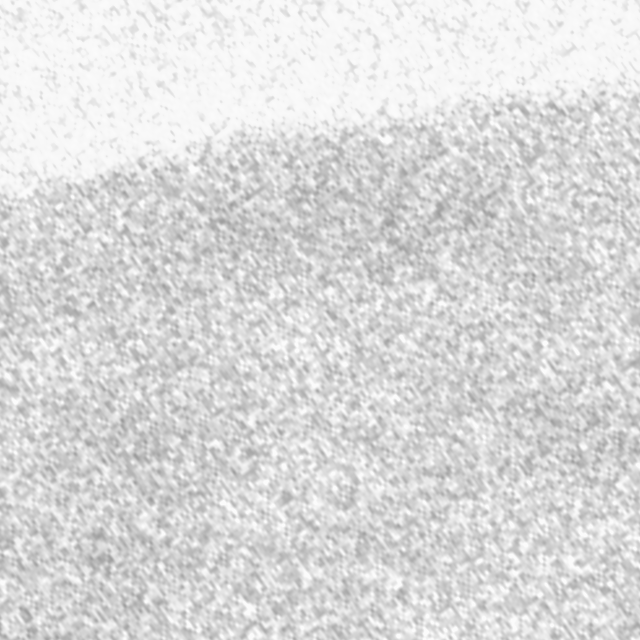
A Shadertoy shader for this texture:

```glsl
const float GRAIN_FINE = 200.0;        // grain cells per canvas height
const float GRAIN_COARSE = 118.0;
const float GRAIN_STRETCH = 1.4;       // length of a grain over its width
const float GRAIN_ANGLE = -0.95;       // long axis of the grains, radians
const float GRAIN_CONTRAST = 0.35;
const float CLOUD_SCALE = 7.0;
const float CLOUD_STRETCH = 1.8;
const float CLOUD_ANGLE = 0.18;
const float CLOUD_CONTRAST = 0.15;
const float SAND_TONE = 0.827;
const float SKY_TONE = 0.968;
const float SPECK_CONTRAST = 0.25;
const float EDGE_SOFTNESS = 0.03;
const float EDGE_WOBBLE = 0.05;

float hash(vec2 cell) {
    vec3 p = fract(cell.xyx * vec3(0.1031, 0.1030, 0.0973));
    p += dot(p, p.yzx + 33.33);
    return fract((p.x + p.y) * p.z);
}

// Smooth value noise, centred on zero
float noise(vec2 p) {
    vec2 cell = floor(p);
    vec2 f = fract(p);
    f = f * f * (3.0 - 2.0 * f);
    float low = mix(hash(cell), hash(cell + vec2(1.0, 0.0)), f.x);
    float high = mix(hash(cell + vec2(0.0, 1.0)), hash(cell + 1.0), f.x);
    return mix(low, high, f.y) - 0.5;
}

// Turns the long axis onto x, then compresses it
vec2 stretchAlong(vec2 p, float angle, float amount) {
    float c = cos(angle), s = sin(angle);
    return vec2(c * p.x + s * p.y, c * p.y - s * p.x) * vec2(1.0 / amount, 1.0);
}

float grain(vec2 uv) {
    vec2 p = stretchAlong(uv, GRAIN_ANGLE, GRAIN_STRETCH);
    vec2 q = stretchAlong(uv, GRAIN_ANGLE + 0.35, GRAIN_STRETCH);
    return 0.68 * noise(p * GRAIN_FINE + 411.0)
         + 0.5 * noise(q * GRAIN_COARSE + 733.0);
}

float clouds(vec2 uv) {
    vec2 p = stretchAlong(uv, CLOUD_ANGLE, CLOUD_STRETCH) * CLOUD_SCALE + 57.0;
    float sum = 0.0;
    float weight = 0.5;
    for (int i = 0; i < 4; i++) {
        sum += weight * noise(p);
        p = p * 2.1 + 19.7;
        weight *= 0.62;
    }
    return sum;
}

// Height of the rising border between the dark and the light part
float borderHeight(float x) {
    return 0.705 + 0.225 * x - 0.065 * x * x;
}

void mainImage(out vec4 fragColor, in vec2 fragCoord) {
    vec2 uv = fragCoord / iResolution.xy;
    float g = grain(uv);
    float c = clouds(uv);
    float height = uv.y - borderHeight(uv.x);

    // Dark part: mottled, with a faint band below the border
    float band = exp(-pow((height + 0.16) / 0.11, 2.0)) * (1.0 - 0.7 * uv.x);
    float sand = SAND_TONE + 0.012 * uv.x - 0.025 * band
               + CLOUD_CONTRAST * c + GRAIN_CONTRAST * g;

    // Light part: pale ground with sparse darker specks
    float density = 0.04 - 0.09 * smoothstep(0.04, 0.22, height);
    float sky = SKY_TONE + 0.03 * g + SPECK_CONTRAST * min(g + 0.08 + density, 0.0);

    // Ragged soft border
    float ragged = height + EDGE_WOBBLE * c + 0.03 * g;
    float light = smoothstep(-EDGE_SOFTNESS, EDGE_SOFTNESS, ragged);
    float tone = min(mix(sand, sky, light), 0.985);
    fragColor = vec4(vec3(tone), 1.0);
}
```
